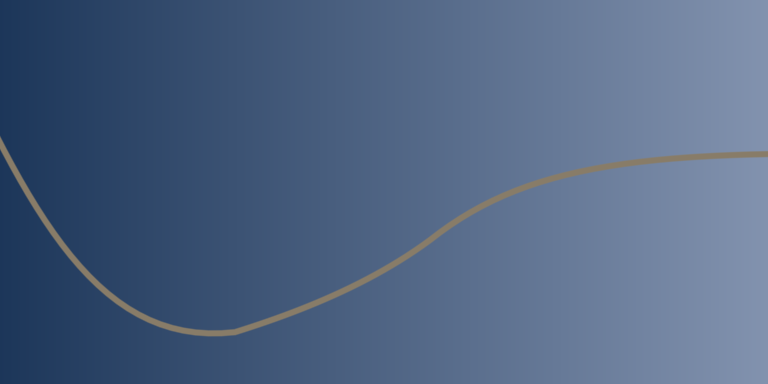
Reproduce this background procedurally as a Shadertoy shader.

```glsl
#define NAVY vec3(0.110, 0.212, 0.350)
#define MIST vec3(0.510, 0.574, 0.684)
#define BRONZE vec3(0.535, 0.488, 0.408)
#define HALF_WIDTH 0.0078
#define STEPS 24

float segmentDistance(vec2 p, vec2 a, vec2 b) {
    vec2 pa = p - a, ba = b - a;
    return length(pa - ba * clamp(dot(pa, ba) / dot(ba, ba), 0.0, 1.0));
}

vec2 bezier(vec2 a, vec2 b, vec2 c, vec2 d, float t) {
    float s = 1.0 - t;
    return s * s * s * a + 3.0 * s * s * t * b + 3.0 * s * t * t * c + t * t * t * d;
}

// Distance to a cubic curve, approximated by short chords
float curveDistance(vec2 p, vec2 a, vec2 b, vec2 c, vec2 d) {
    float nearest = 1e3;
    vec2 previous = a;
    for (int i = 1; i <= STEPS; i++) {
        vec2 next = bezier(a, b, c, d, float(i) / float(STEPS));
        nearest = min(nearest, segmentDistance(p, previous, next));
        previous = next;
    }
    return nearest;
}

void mainImage(out vec4 fragColor, in vec2 fragCoord) {
    vec2 p = fragCoord / iResolution.y;
    float pixel = 1.0 / iResolution.y;

    // Horizontal backdrop gradient
    vec3 color = mix(NAVY, MIST, fragCoord.x / iResolution.x);

    // Ribbon: falling bowl, rising slope, levelling shoulder
    vec2 valley = vec2(0.612, 0.135);
    vec2 bend = vec2(1.120, 0.375);
    float ribbon = curveDistance(p, vec2(-0.010, 0.648), vec2(0.156, 0.323), vec2(0.326, 0.102), valley);
    ribbon = min(ribbon, curveDistance(p, valley, vec2(0.781, 0.188), vec2(0.964, 0.260), bend));
    ribbon = min(ribbon, curveDistance(p, bend, vec2(1.323, 0.536), vec2(1.562, 0.591), vec2(2.010, 0.599)));

    float coverage = 1.0 - smoothstep(-pixel, pixel, ribbon - HALF_WIDTH);
    fragColor = vec4(mix(color, BRONZE, coverage), 1.0);
}
```
